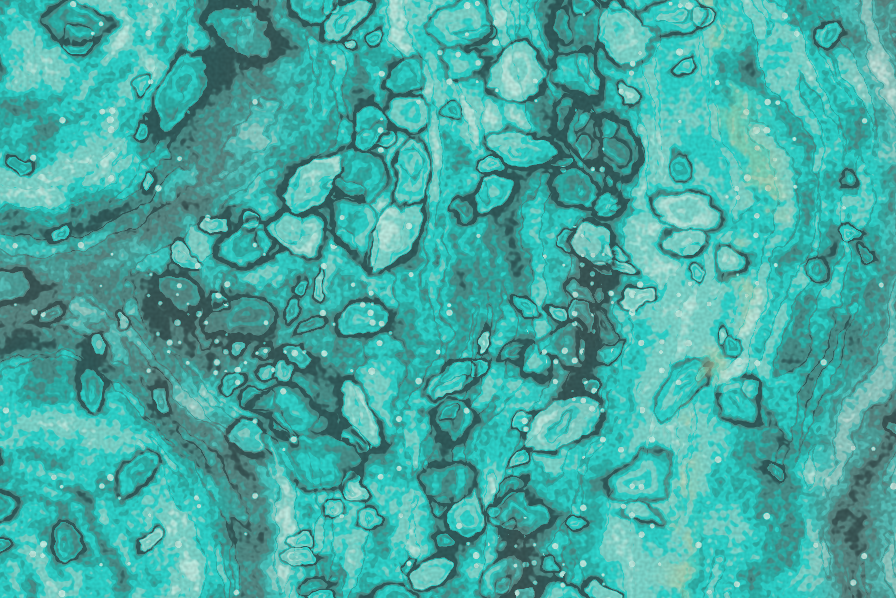
Give the GLSL for this texture, as a WebGL 1 fragment shader.

```glsl
precision highp float;
uniform vec2 u_resolution;

#define WARP 0.06
#define BAND_FREQ 9.0
#define STREAK_FREQ 34.0
#define BLOTCH_FREQ 13.0
#define GRAIN_FREQ 95.0
#define CELL_FREQ 11.0
#define SPECK_FREQ 62.0
#define VEIN_WIDTH 0.05
#define CONTRAST 1.75

float hash(vec2 p) {
  return fract(sin(dot(p, vec2(127.1, 311.7))) * 43758.545);
}

float bump(float x, float centre, float width) {
  float d = (x - centre) / width;
  return exp(-d * d);
}

float gradientDot(vec2 cell, vec2 offset) {
  float a = 6.2832 * hash(cell);
  return dot(vec2(cos(a), sin(a)), offset);
}

float noise(vec2 p) {
  vec2 i = floor(p), f = p - i, e = vec2(1.0, 0.0);
  vec2 u = f * f * f * (f * (f * 6.0 - 15.0) + 10.0);
  return mix(mix(gradientDot(i, f), gradientDot(i + e, f - e), u.x),
             mix(gradientDot(i + e.yx, f - e.yx), gradientDot(i + 1.0, f - 1.0), u.x), u.y);
}

float fbm(vec2 p) {
  float sum = 0.0, amp = 1.0;
  for (int i = 0; i < 4; i++) {
    sum += amp * noise(p);
    p = mat2(1.6, 1.2, -1.2, 1.6) * p + 7.3;
    amp *= 0.55;
  }
  return sum;
}

// Position across the paint bands: two corner pools on the left, upright bands on the right
float flow(vec2 p) {
  float top = length(p - vec2(0.0, 1.0)), low = length(p);
  float h = max(0.12 - abs(top - low), 0.0);
  float pools = min(top, low) - h * h / 0.48;
  float upright = p.x - 0.07 * sin(5.0 * (p.y - 0.35));
  return mix(pools, upright, smoothstep(0.35, 0.75, p.x));
}

// How often pebble cells occur
float cellDensity(vec2 p) {
  float s = flow(p);
  float chains = bump(s, 0.95, 0.06) + 0.85 * bump(s, 0.78, 0.06) + 0.7 * bump(s, 0.57, 0.07);
  return 0.07 + chains * smoothstep(0.15, 0.35, p.x) + 0.35 * bump(s, 1.09, 0.06);
}

// Packed ovals: x is the signed edge distance, y a random value per cell
vec2 cells(vec2 p, float freq, float share) {
  vec2 g = p * freq, base = floor(g);
  float nearest = 1.0, second = 1.0, id = 0.0;
  for (int j = -1; j <= 1; j++) {
    for (int i = -1; i <= 1; i++) {
      vec2 c = base + vec2(float(i), float(j));
      float r = hash(c + freq), a = 3.1416 * hash(c + 5.1);
      vec2 centre = c + 0.2 + 0.6 * vec2(hash(c + 1.7), hash(c + 8.3));
      vec2 e = mat2(cos(a), sin(a), -sin(a), cos(a)) * (g - centre);
      float d = length(e * vec2(0.85, 1.25)) - mix(0.28, 0.55, r);
      d += 2.0 * step(share * cellDensity(centre / freq), hash(c + 3.9));
      if (d < nearest) { second = nearest; nearest = d; id = r; }
      else second = min(second, d);
    }
  }
  return vec2(max(nearest, 0.5 * (nearest - second)), id);
}

// Lays one layer of cells with dark rims over the tone
float layCells(float tone, vec2 cell) {
  float inside = 1.0 - smoothstep(-0.06, 0.0, cell.x);
  float rim = bump(cell.x, 0.02, 0.055);
  float body = mix(-0.5, 1.5, fract(cell.y * 17.0)) + 0.45 * sin(cell.x * 24.0 + cell.y * 9.0);
  float gap = 1.0 - smoothstep(0.0, 0.28, cell.x);
  tone = mix(tone - 0.8 * gap, body + 0.35 * tone, 0.85 * inside);
  return tone - 1.5 * rim;
}

// Round dots scattered on a grid
float specks(vec2 p, float share) {
  vec2 g = p * SPECK_FREQ, c = floor(g);
  vec2 centre = 0.35 + 0.3 * vec2(hash(c + 2.2), hash(c + 6.6));
  float radius = mix(0.12, 0.34, hash(c + 4.4));
  float dot1 = 1.0 - smoothstep(radius - 0.1, radius + 0.1, length(g - c - centre));
  return dot1 * step(hash(c + 9.1), share);
}

// Six paints, stepped so that an even tone gives each its share
vec3 paint(float t) {
  vec3 c = mix(vec3(0.18, 0.34, 0.34), vec3(0.27, 0.54, 0.52), smoothstep(0.04, 0.12, t));
  c = mix(c, vec3(0.17, 0.66, 0.63), smoothstep(0.18, 0.30, t));
  c = mix(c, vec3(0.17, 0.79, 0.76), smoothstep(0.39, 0.53, t));
  c = mix(c, vec3(0.46, 0.80, 0.76), smoothstep(0.67, 0.79, t));
  return mix(c, vec3(0.69, 0.87, 0.83), smoothstep(0.89, 0.97, t));
}

void main() {
  vec2 p = gl_FragCoord.xy / u_resolution.y;
  vec2 q = p + WARP * vec2(noise(p * 4.0 + 3.1), noise(p * 4.0 + 17.7));
  q += 0.35 * WARP * vec2(fbm(p * 11.0 + 31.0), fbm(p * 11.0 + 53.0));
  float s = flow(q);

  // Bands, streaks, blotches and grain
  float band = noise(vec2(s * BAND_FREQ, q.y * 1.6 + 4.0));
  float streak = noise(vec2(s * STREAK_FREQ, q.y * 4.0));
  float blotch = fbm(q * BLOTCH_FREQ);
  float grain = noise(p * GRAIN_FREQ);
  float tone = 0.15 + 2.0 * band + 1.6 * streak + 1.5 * blotch + 0.9 * grain;
  tone -= 0.9 * bump(streak + 0.3 * blotch, 0.12, VEIN_WIDTH) * smoothstep(0.2, 0.4, s);

  // Mint ribbon, grey tongue and dark pockets
  float mint = bump(s, 1.11, 0.075);
  float tongue = bump(s, 0.46, 0.05) * (1.0 - smoothstep(0.35, 0.6, p.x));
  float wedge = bump(s, 0.56, 0.05) * bump(q.y, 0.45, 0.09);
  float pocket = bump(s, 0.95, 0.045) * smoothstep(-0.1, 0.3, noise(q * 5.0 + 9.0));
  float dark = clamp(wedge + pocket, 0.0, 1.0);
  tone = mix(tone, 1.0 + 0.45 * tone, 0.9 * mint);
  tone -= 0.8 * tongue + 1.9 * dark;

  // Pebble cells in two sizes, then pale specks
  tone = layCells(tone, cells(q + 0.01 * blotch, CELL_FREQ * 2.1, 0.4));
  tone = layCells(tone, cells(q + 0.012 * blotch, CELL_FREQ, 1.0));
  tone += 3.0 * specks(p, 0.03 + 0.3 * dark + 0.05 * mint);

  vec3 color = paint(1.0 / (1.0 + exp(-CONTRAST * tone)));

  // Grey and cream tints
  float luma = dot(color, vec3(0.3, 0.6, 0.1));
  float grey = 0.4 * tongue + 0.4 * dark + 0.4 * smoothstep(1.38, 1.46, s);
  color = mix(color, luma * vec3(0.92, 1.0, 0.98), clamp(grey, 0.0, 0.6));
  float cream = bump(s, 1.19, 0.025) * smoothstep(-0.1, 0.3, blotch);
  color = mix(color, vec3(0.70, 0.78, 0.62), 0.55 * cream);
  color *= 1.0 + 0.12 * noise(p * GRAIN_FREQ * 1.7);
  gl_FragColor = vec4(clamp(color, 0.0, 1.0), 1.0);
}
```
